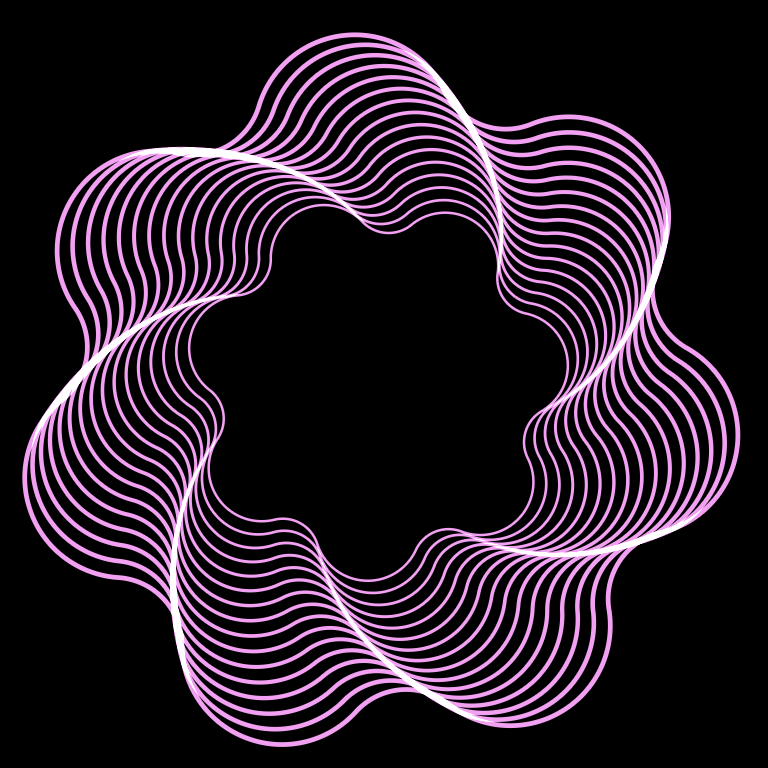
Give the GLSL for this background, as a WebGL 2 fragment shader.

```glsl
#version 300 es
precision highp float;
// A wreath of sixteen nested seven-lobed outlines in neon pink on black.
// Each outline is a chain of circular arcs, shrunk and turned a little more
// than the last; strokes add up to white where the outlines crowd together.

uniform vec2 u_resolution;
out vec4 fragColor;

const float HALF_SECTOR = 3.14159265 / 7.0;

mat2 rotation(float angle) {
    float c = cos(angle), s = sin(angle);
    return mat2(c, s, -s, c);
}

// Signed distance to a rosette: round lobes joined by tangent concave fillets.
float rosetteDistance(vec2 p) {
    float lobeRadius = 0.1302, filletRadius = 0.0885, lobeOrbit = 0.3438;

    // Fold the plane into half of one lobe.
    float angle = atan(p.y, p.x) - radians(43.3);
    angle = abs(mod(angle + HALF_SECTOR, 2.0 * HALF_SECTOR) - HALF_SECTOR);
    p = length(p) * vec2(cos(angle), sin(angle));

    // Place the fillet circle on the valley ray, touching the lobe circle.
    vec2 valley = vec2(cos(HALF_SECTOR), sin(HALF_SECTOR));
    float reach = lobeRadius + filletRadius;
    float across = lobeOrbit * valley.y;
    float filletOrbit = lobeOrbit * valley.x + sqrt(reach * reach - across * across);
    vec2 lobe = vec2(lobeOrbit, 0.0);
    vec2 fillet = filletOrbit * valley;

    // The line between both centres decides which arc is nearer.
    vec2 axis = fillet - lobe, q = p - lobe;
    bool onLobe = axis.x * q.y - axis.y * q.x < 0.0;
    return onLobe ? length(q) - lobeRadius : filletRadius - length(p - fillet);
}

void main() {
    float unit = min(u_resolution.x, u_resolution.y);
    vec2 p = (gl_FragCoord.xy - 0.5 * u_resolution) / unit;
    float pixel = 1.0 / unit;

    // Sum the strokes; their width shrinks along with the outline.
    float light = 0.0;
    for (int i = 0; i < 16; i++) {
        float size = 1.0 - 0.0313 * float(i);
        vec2 local = rotation(radians(2.27) * float(i)) * p / size;
        float d = abs(rosetteDistance(local - vec2(-0.0098, -0.0182))) * size;
        light += clamp(0.5 + (0.0031 * size - d) / pixel, 0.0, 1.0);
    }

    vec3 neonPink = vec3(0.95, 0.63, 0.95);
    fragColor = vec4(min(neonPink * light, 1.0), 1.0);
}
```
